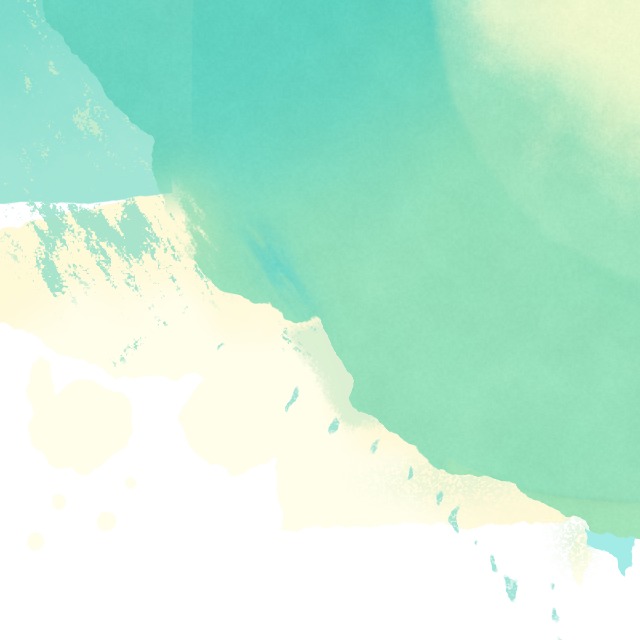
Write a WebGL 2 fragment shader that draws this background.

```glsl
#version 300 es
precision highp float;
// Torn watercolour washes in teal, mint and cream over white paper, with dry brush and splashes.
uniform vec2 u_resolution;
out vec4 outColor;
vec3 color = vec3(1);

float hash(vec2 p) {
  p = fract(p * vec2(.1031, .1137));
  p += dot(p, p.yx + 33.33);
  return fract((p.x + p.y) * p.x * 17.3);
}

float noise(vec2 p) {
  vec2 i = floor(p), f = fract(p);
  f = f * f * (3. - 2. * f);
  return mix(mix(hash(i), hash(i + vec2(1, 0)), f.x),
             mix(hash(i + vec2(0, 1)), hash(i + vec2(1, 1)), f.x), f.y);
}

float fbm(vec2 p) {
  float sum = 0., amp = .5;
  for (int i = 0; i < 5; i++) {
    sum += amp * noise(p);
    p = mat2(1.6, 1.2, -1.2, 1.6) * p + 17.;
    amp *= .5;
  }
  return sum;
}

float ramp(float a, float b, float x) { return clamp((x - a) / (b - a), 0., 1.); }
float cover(float d) { return smoothstep(-.0015, .0015, d); }
float glow(vec2 p, vec2 size) { p /= size; return exp(-dot(p, p)); }
float ellipse(vec2 p, vec2 r) { return (1. - length(p / r)) * min(r.x, r.y); }
vec2 slant(vec2 p) { return mat2(.83, .55, .55, -.83) * p; }
void lay(vec3 paint, float amount) { color = mix(color, paint, amount); }

// Lower torn edge of the green wash
float greenEdge(float x) {
  return .6 - .075 * ramp(.28, .39, x) - .035 * ramp(.39, .5, x)
    - .12 * ramp(.5, .555, x) - .055 * ramp(.555, .6, x) - .05 * ramp(.6, .7, x)
    - .015 * ramp(.7, .81, x) - .085 * ramp(.81, .92, x);
}

// Lower edge of the cream wash
float creamEdge(float x) {
  return .5 - .085 * ramp(0., .17, x) - .12 * ramp(.3, .425, x)
    - .12 * ramp(.425, .44, x) + .012 * ramp(.5, .85, x);
}

void main() {
  vec2 p = gl_FragCoord.xy / u_resolution;
  float cloud = fbm(p * 5.) - .5;
  float grain = noise(p * 400.) * .6 + noise(p * 210.) * .4;
  vec2 warp = vec2(fbm(p * 22. + 9.), fbm(p * 22. + 50.)) - .5;
  vec2 q = p + .04 * warp, calm = p + .012 * warp;

  // Cream wash with pale blots and drops
  float cream = min(q.y - creamEdge(q.x), min(.64 - q.y + .25 * q.x, .9 - q.x));
  float blots = max(ellipse(q - vec2(.13, .335), vec2(.078, .066)),
                    ellipse(q - vec2(.365, .338), vec2(.085, .075)));
  blots = max(blots, ellipse(q - vec2(.06, .39), vec2(.022, .06)));
  blots = max(blots, ellipse(q - vec2(.91, .13), vec2(.016, .04)));
  for (float i = 0.; i < 5.; i++) {
    vec2 at = vec2(.055 + .037 * i, .155 + .03 * mod(i * 2., 5.));
    blots = max(blots, .006 + .011 * hash(vec2(i, 4)) - length(calm - at));
  }
  lay(vec3(1, .994, .905), .85 * cover(blots));
  float rich = smoothstep(.16, 0., greenEdge(p.x) - p.y + .35 * cloud);
  lay(mix(vec3(1, .996, .92), vec3(.995, .975, .845), rich), cover(cream));

  // Translucent grey-green fringe
  float fringe = min(q.x - .455 - .65 * (.46 - q.y), min(q.y - .315, .5 - q.y));
  lay(vec3(.85, .935, .82), .9 * smoothstep(-.004, .022, fringe + .02 * (grain - .5)));
  float low = glow(p - vec2(.72, .25), vec2(.11, .035)) + glow(p - vec2(.9, .16), vec2(.03, .04));
  lay(vec3(.86, .945, .83), .7 * low * smoothstep(.3, .6, grain));

  // Dry brush strokes dragged across the cream
  float streak = fbm(slant(p) * vec2(75, 20));
  float density = glow(p - vec2(.17, .645), vec2(.14, .07))
    + .75 * glow(p - vec2(.08, .59), vec2(.03, .07))
    + .5 * glow(p - vec2(.26, .56), vec2(.08, .045))
    + .65 * glow(p - vec2(.47, .48), vec2(.04, .035))
    + .6 * glow(mat2(.77, .64, .64, -.77) * (p - vec2(.23, .475)), vec2(.07, .01));
  float brush = smoothstep(0., .16, streak + .4 * grain + .38 * density - .93);
  lay(vec3(.6, .88, .79), .85 * brush * ramp(.05, .4, density));

  // Pale teal sheet at the upper left
  float sheet = min(calm.y - .683 - .12 * max(calm.x - .14, 0.), .27 - calm.x);
  float flecks = smoothstep(.72, .95, streak + .6 * (grain - .5) + .22 * glow(p - vec2(.13, .8), vec2(.08, .1)));
  vec3 pale = mix(vec3(.62, .895, .84), vec3(.48, .86, .8), ramp(.78, 1.05, p.y + cloud * .4));
  lay(mix(pale, vec3(.85, .94, .79), flecks * .6 + .1 * grain), cover(sheet));

  // Main green wash, teal towards the top
  float side = q.x - .07 - .175 * ramp(.96, .77, q.y) - .02 * ramp(.73, .62, q.y);
  float green = min(q.y - greenEdge(q.x), side);
  float depth = smoothstep(.53, 1., p.y - .3 * (p.x - .4) + .35 * cloud);
  vec3 wash = mix(vec3(.585, .88, .735), vec3(.37, .82, .75), depth);
  wash = mix(wash, vec3(.44, .84, .76), .6 * cover(.3 - calm.x) * ramp(.72, .8, p.y));
  wash = mix(wash, vec3(.74, .91, .74), .6 * glow(p - vec2(.29, .64), vec2(.06, .09)));
  float dab = glow(slant(p - vec2(.435, .58)), vec2(.03, .085));
  wash = mix(wash, vec3(.4, .83, .78), .85 * dab * ramp(.2, .6, streak));
  float tide = calm.y - .215 - .9 * pow(max(.98 - calm.x, 0.), 2.);
  wash = mix(wash, vec3(.62, .885, .72), cover(-tide) * cover(calm.x - .7));
  wash -= .03 * exp(-abs(tide) * 180.) * ramp(.72, .85, p.x);

  // Cream light spreading from the upper right corner
  float light = .445 - length((calm - vec2(1.12, 1.02)) * vec2(1, .93));
  wash = mix(wash, vec3(.67, .9, .76), .55 * smoothstep(-.008, .012, light));
  float bloom = smoothstep(0., .17, light + .27 * cloud + .05 * warp.x + .02 * (grain - .5));
  vec3 glare = mix(vec3(.85, .945, .79), vec3(.93, .965, .8), smoothstep(.1, .3, light + .3 * cloud));
  wash = mix(wash, glare, .95 * bloom);
  wash += .03 * (grain - .5) + .1 * cloud * vec3(1, .3, .4) + .03 * warp.y;
  float torn = smoothstep(0., .06, side + .12 * (streak - .5) + .05 * (grain - .5));
  lay(wash, cover(green) * mix(torn, 1., ramp(.66, .73, p.y)));

  // Aqua tip below the green
  float tip = min(.168 - q.y, min(q.y - .1 - .9 * abs(q.x - .98), .995 - q.x));
  lay(vec3(.64, .92, .9), cover(tip));

  // Teal splashes falling along the diagonal
  for (float i = 0.; i < 13.; i++) {
    float t = pow(i / 12., .65);
    vec2 d = q - mix(vec2(.35, .465), vec2(.9, .01), t) - .05 * (hash(vec2(i, 7)) - .5);
    d.x -= d.y * (.5 - t);
    vec2 size = vec2(.005, .012) * (.35 + hash(vec2(i, 21)));
    lay(vec3(.55, .87, .81), .8 * cover(ellipse(d, size)) * ramp(0., .5, grain));
  }
  outColor = vec4(clamp(color, 0., 1.), 1);
}
```
